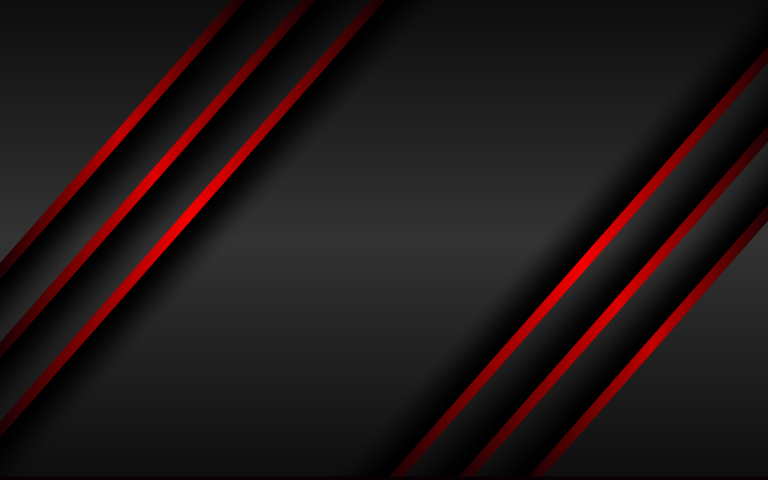
Write a WebGL 1 fragment shader that draws this background.

```glsl
precision highp float;
// Dark brushed-grey panels with glowing red diagonal strips in two opposite corners.

uniform vec2 u_resolution;

const vec2 CANVAS = vec2(1.6, 1.0);     // canvas size in units of its height
const float SLOPE = 1.135;              // rise over run of the strips
const float FIRST_STRIP = 0.4975;       // top-edge position of the outermost strip
const float STRIP_SPACING = 0.1453;
const float STRIP_HALF_WIDTH = 0.0146;
const float SHADOW_REACH = 0.125;
const float RIGHT_NUDGE = 0.007;        // the right group sits slightly further out
const vec3 EMBER = vec3(0.11, 0.005, 0.012);
const vec3 BASE_STRIP = vec3(0.03, 0.0, 0.008);

// Grey that is lightest at mid height and falls off to both edges.
vec3 panelGrey(float y) {
  return vec3(mix(0.2, 0.05, abs(2.0 * y - 1.0)));
}

// Where the diagonal through p meets the top edge.
float diagonal(vec2 p) {
  return p.x + (CANVAS.y - p.y) / SLOPE;
}

// Soft step across an edge at zero.
float edge(float d, float blur) {
  return smoothstep(-blur, blur, d);
}

// Red glow, brightest halfway along a strip and dim at its ends.
vec3 stripColor(float x, float position, float peak) {
  float t = clamp(abs(2.0 * x / position - 1.0), 0.0, 1.0);
  return mix(vec3(peak, 0.0, 0.0), EMBER, t);
}

// Shadow cast on the panel beneath a strip.
float shadow(float d) {
  return smoothstep(0.0, SHADOW_REACH, d);
}

void main() {
  vec2 p = gl_FragCoord.xy / u_resolution * CANVAS;
  float blur = 0.9 / u_resolution.y;

  // Fold the lower right half onto the upper left by a half turn.
  vec2 q = p;
  if (diagonal(p) > diagonal(0.5 * CANVAS)) {
    q = CANVAS - p + vec2(RIGHT_NUDGE, 0.0);
  }

  vec3 grey = panelGrey(p.y);
  vec3 color = grey;
  float across = diagonal(q);

  // Layer each strip and the shaded panel below it, from the corner inwards.
  for (int i = 0; i < 3; i++) {
    float n = float(i);
    float position = FIRST_STRIP + n * STRIP_SPACING;
    float d = across - position;
    vec3 red = stripColor(q.x, position, 0.76 + 0.1 * n);
    color = mix(color, red, edge(d + STRIP_HALF_WIDTH, blur));
    float inner = d - STRIP_HALF_WIDTH;
    color = mix(color, grey * shadow(inner), edge(inner, blur));
  }

  // Thin dark line along the base.
  color = mix(BASE_STRIP, color, edge(p.y - 0.007, blur));
  gl_FragColor = vec4(color, 1.0);
}
```
